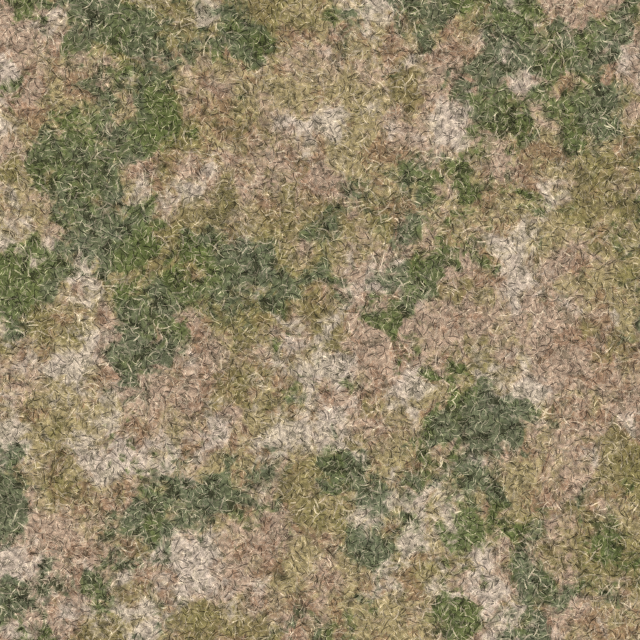
This texture is drawn by a three.js fragment shader. Its source:

```glsl
varying vec2 vUv;

const vec3 ROSE_TAN = vec3(0.67, 0.575, 0.49);
const vec3 OCHRE = vec3(0.61, 0.55, 0.40);
const vec3 RUSSET = vec3(0.53, 0.41, 0.32);
const vec3 OLIVE = vec3(0.47, 0.44, 0.27);
const vec3 MOSS = vec3(0.34, 0.385, 0.22);
const vec3 BLUE_MOSS = vec3(0.36, 0.39, 0.29);
const vec3 PALE_THATCH = vec3(0.77, 0.71, 0.645);
const vec3 STRAW = vec3(0.86, 0.79, 0.68);
const vec3 SHADOW = vec3(0.20, 0.20, 0.14);

float hash(vec2 p) {
  vec3 q = fract(p.xyx * 0.1031);
  q += dot(q, q.yzx + 33.33);
  return fract((q.x + q.y) * q.z);
}

float noise(vec2 p) {
  vec2 i = floor(p);
  vec2 f = fract(p);
  f = f * f * (3.0 - 2.0 * f);
  float low = mix(hash(i), hash(i + vec2(1.0, 0.0)), f.x);
  float high = mix(hash(i + vec2(0.0, 1.0)), hash(i + 1.0), f.x);
  return mix(low, high, f.y);
}

// Rotated octaves, normalised to 0..1; a higher gain gives a rougher field
float fbm(vec2 p, float gain) {
  float sum = 0.0;
  float total = 0.0;
  float weight = 1.0;
  for (int i = 0; i < 6; i++) {
    sum += weight * noise(p);
    total += weight;
    weight *= gain;
    p = mat2(1.6, 1.2, -1.2, 1.6) * p + 17.3;
  }
  return sum / total;
}

float patches(vec2 p, float scale, float seed, float low, float high) {
  return smoothstep(low, high, fbm(p * scale + seed, 0.7));
}

// Bent, tapered blades scattered over a grid: x is coverage, y is tone
vec2 blades(vec2 p, float scale, float width, float seed) {
  p = p * scale + seed;
  vec2 home = floor(p);
  vec2 result = vec2(0.0, 0.5);
  for (int y = -1; y <= 1; y++) {
    for (int x = -1; x <= 1; x++) {
      vec2 id = home + vec2(float(x), float(y));
      vec2 centre = id + vec2(hash(id + 3.7), hash(id + 41.2));
      float angle = 6.2832 * hash(id + 71.9);
      vec2 along = vec2(cos(angle), sin(angle));
      vec2 d = p - centre;
      vec2 q = vec2(dot(d, along), dot(d, vec2(-along.y, along.x)));
      q.y += (hash(id + 12.4) - 0.5) * 1.2 * q.x * q.x;
      float reach = mix(0.35, 0.95, hash(id + 55.1));
      float cover = smoothstep(width, width * 0.2, abs(q.y));
      cover *= smoothstep(reach, reach * 0.5, abs(q.x));
      result.y = mix(result.y, hash(id + 90.3), cover);
      result.x = max(result.x, cover);
    }
  }
  return result;
}

vec3 addBlades(vec3 ground, vec3 tint, vec2 blade, float strength) {
  vec3 colour = tint * mix(0.72, 1.1, blade.y);
  return mix(ground, colour, blade.x * strength);
}

void main() {
  // Ragged warp of the patch borders
  vec2 warp = vec2(noise(vUv * 38.0 + 5.0), noise(vUv * 38.0 + 60.0)) - 0.5;
  vec2 p = vUv + warp * 0.016;

  // Dry ground
  vec3 colour = mix(OCHRE, ROSE_TAN, patches(p, 9.0, 11.0, 0.40, 0.58));
  colour = mix(colour, RUSSET, 0.6 * patches(p, 34.0, 29.0, 0.50, 0.66));
  colour = mix(colour, OLIVE, 0.7 * patches(p, 8.0, 47.0, 0.50, 0.64));

  // Pale thatch and moss
  float pale = patches(p, 10.0, 83.0, 0.52, 0.67);
  float green = patches(p, 8.5, 131.0, 0.51, 0.62);
  vec3 moss = mix(MOSS, BLUE_MOSS, patches(p, 7.0, 171.0, 0.42, 0.58));
  colour = mix(colour, PALE_THATCH, 0.8 * pale);
  colour = mix(colour, moss, 0.85 * green);

  // Dark gaps, deepest among the moss
  float gap = 1.0 - smoothstep(0.31, 0.45, fbm(vUv * 75.0 + 203.0, 0.65));
  colour = mix(colour, SHADOW, gap * mix(0.32, 0.65, green));

  // Tangled blades, from coarse to fine
  float tangle = patches(vUv, 24.0, 251.0, 0.40, 0.60);
  vec2 darkBlade = blades(vUv, 85.0, 0.15, 19.0);
  vec2 longBlade = blades(vUv, 62.0, 0.13, 67.0);
  vec2 fineBlade = blades(vUv, 112.0, 0.18, 113.0);
  colour = addBlades(colour, colour * 0.62, darkBlade, 0.6);
  colour = addBlades(colour, mix(colour, STRAW, 0.75), longBlade, 0.75 * tangle);
  colour = addBlades(colour, mix(colour, STRAW, 0.6), fineBlade, 0.6);

  // Fine grain
  float grain = fbm(vUv * 120.0 + 307.0, 0.75) - 0.5;
  float speck = noise(vUv * 250.0 + 401.0) - 0.5;
  colour *= 1.04 + 0.85 * grain + 0.28 * speck;

  gl_FragColor = vec4(clamp(colour, 0.0, 1.0), 1.0);
}
```
